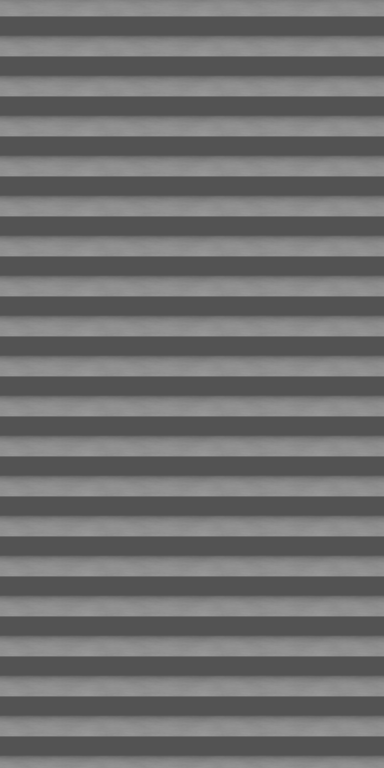
Write a Shadertoy shader that draws this pattern.

```glsl
// Horizontal grey slats separated by flat dark gaps, 19.2 repeats down the canvas.
// Each slat is a repeated band with a soft shadow falling from its upper edge,
// plus faint smudges and brushed streaks from gradient noise that tiles across.

vec2 hashGradient(vec2 cell) {
    vec3 h = fract(vec3(cell.xyx) * vec3(0.1031, 0.1030, 0.0973));
    h += dot(h, h.yzx + 33.33);
    float angle = 6.2832 * fract((h.x + h.y) * h.z);
    return vec2(cos(angle), sin(angle));
}

// Gradient noise that wraps horizontally after periodX cells
float tiledNoise(vec2 p, float periodX) {
    vec2 cell = floor(p);
    vec2 f = p - cell;
    vec2 blend = f * f * f * (f * (f * 6.0 - 15.0) + 10.0);
    float corner[4];
    for (int i = 0; i < 4; i++) {
        vec2 offset = vec2(i & 1, i >> 1);
        vec2 id = cell + offset;
        id.x = mod(id.x, periodX);
        corner[i] = dot(hashGradient(id), f - offset);
    }
    return mix(mix(corner[0], corner[1], blend.x),
               mix(corner[2], corner[3], blend.x), blend.y);
}

// Brightness of a slat: x in tiles, depth from 0 (upper edge) to 1 (lower edge)
float slatShade(float x, float depth) {
    float shade = 0.577 - 0.2 * exp(-4.6 * max(depth, 0.0));
    float smudges = tiledNoise(vec2(x * 6.0, depth * 1.5 + 3.0), 6.0);
    float streaks = tiledNoise(vec2(x * 10.0, depth * 9.0 + 20.0), 10.0);
    float grain = tiledNoise(vec2(x * 40.0, depth * 12.0 + 50.0), 40.0);
    return shade + 0.025 * smudges + 0.016 * streaks + 0.010 * grain;
}

void mainImage(out vec4 fragColor, in vec2 fragCoord) {
    vec2 uv = fragCoord / iResolution.xy;
    float rows = 19.2;
    float halfSlat = 0.261;

    // Repeat downwards, with zero at the centre of each slat
    float y = fract((1.0 - uv.y) * rows - 0.649) - 0.5;
    float depth = (y + halfSlat) / (2.0 * halfSlat);

    // Pixel coverage smooths the slat edges
    float pixel = rows / iResolution.y;
    float slat = clamp((halfSlat - abs(y)) / pixel + 0.5, 0.0, 1.0);

    float gap = 0.327;
    float shade = mix(gap, slatShade(uv.x * 3.3, depth), slat);
    fragColor = vec4(vec3(shade), 1.0);
}
```
